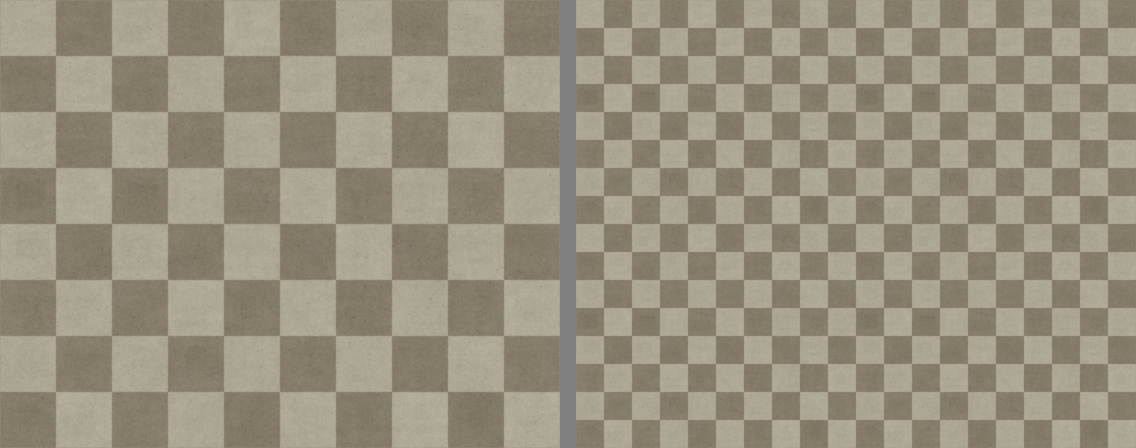
Left, the tile; right, the same tile 2 across and 2 down.
This pattern is drawn by a Shadertoy shader. Its source:

```glsl
// Checkerboard of worn stone-coloured tiles, ten across and eight down, with thin joints.
// Wrapped value noise adds mottling, streaks and grain; hashed boxes and dots add
// faint stains and pits that differ from tile to tile. The whole canvas tiles.

const vec2  GRID        = vec2(10.0, 8.0);
const vec3  LIGHT_TILE  = vec3(0.672, 0.648, 0.578);
const vec3  DARK_TILE   = vec3(0.512, 0.480, 0.408);
const vec3  JOINT       = vec3(0.600, 0.560, 0.490);
const float JOINT_HALF  = 0.007;  // in tiles
const float TILE_SHIFT  = 0.012;  // brightness change between tiles
const float MOTTLE      = 0.030;
const float STREAK      = 0.026;
const float GRAIN       = 0.050;
const float STAIN       = 0.014;
const float PIT_DEPTH   = 0.055;
const float PIT_DENSITY = 0.07;
const float PIT_CELLS   = 14.0;   // pit cells per tile side

// Integer hash of a cell, wrapped to the given period; result in 0..1
float hash(vec2 cell, vec2 period, uint seed) {
    uvec2 q = uvec2(mod(cell, period));
    uint h = q.x * 1597334673u ^ q.y * 3812015801u ^ (seed * 2654435769u + 97u);
    h = (h ^ (h >> 16)) * 2146121005u;
    h = (h ^ (h >> 15)) * 2221713035u;
    h ^= h >> 16;
    return float(h >> 8) / 16777216.0;
}

// Value noise centred on zero; whole frequencies per tile keep it seamless
float noise(vec2 p, vec2 freq, uint seed) {
    vec2 x = p * freq, i = floor(x), f = fract(x), period = GRID * freq;
    f = f * f * (3.0 - 2.0 * f);
    float low  = mix(hash(i, period, seed), hash(i + vec2(1, 0), period, seed), f.x);
    float high = mix(hash(i + vec2(0, 1), period, seed), hash(i + vec2(1, 1), period, seed), f.x);
    return mix(low, high, f.y) - 0.5;
}

float boxDistance(vec2 p, vec2 halfSize, float radius) {
    vec2 d = abs(p) - halfSize + radius;
    return length(max(d, 0.0)) + min(max(d.x, d.y), 0.0) - radius;
}

// Faint rectangular stains: a soft rim and a weak fill, placed by hash
float stains(vec2 local, vec2 tile) {
    float sum = 0.0;
    for (uint k = 0u; k < 3u; k++) {
        uint s = 20u + k * 8u;
        vec2 centre = 0.5 + 0.3 * (vec2(hash(tile, GRID, s), hash(tile, GRID, s + 1u)) - 0.5);
        vec2 size = 0.14 + 0.17 * vec2(hash(tile, GRID, s + 2u), hash(tile, GRID, s + 3u));
        float d = boxDistance(local - centre, size, 0.05);
        float rim = 1.0 - smoothstep(0.0, 0.03, abs(d));
        float fill = 1.0 - smoothstep(-0.02, 0.02, d);
        sum += (0.6 * rim + 0.4 * fill) * hash(tile, GRID, s + 4u);
    }
    return sum;
}

// Small dark pits, at most one in each cell
float pits(vec2 p, float aa) {
    vec2 x = p * PIT_CELLS, cell = floor(x), period = GRID * PIT_CELLS;
    vec2 centre = 0.3 + 0.4 * vec2(hash(cell, period, 51u), hash(cell, period, 52u));
    float radius = mix(0.08, 0.22, hash(cell, period, 53u));
    float soft = min(aa * PIT_CELLS, 0.25);
    float dot_ = 1.0 - smoothstep(radius - soft, radius + soft, length(fract(x) - centre));
    return dot_ * step(hash(cell, period, 54u), PIT_DENSITY);
}

void mainImage(out vec4 fragColor, in vec2 fragCoord) {
    vec2 p = fragCoord / iResolution.xy * GRID;
    vec2 tile = floor(p), local = fract(p);
    float aa = GRID.y / iResolution.y;

    // Alternating tiles, dark at the lower left
    float parity = mod(tile.x + tile.y, 2.0);
    vec3 color = mix(DARK_TILE, LIGHT_TILE, parity);

    // Joints, antialiased by box coverage
    vec2 edge = min(local, 1.0 - local);
    vec2 cover = clamp((JOINT_HALF - edge) / aa + 0.5, 0.0, 1.0) * min(1.0, 2.0 * JOINT_HALF / aa);
    float joint = max(cover.x, cover.y);

    // Wear on the tile faces
    float wear = TILE_SHIFT * (hash(tile, GRID, 1u) - 0.5);
    wear += MOTTLE * (0.6 * noise(p, vec2(3.0), 2u) + 0.4 * noise(p, vec2(8.0), 3u));
    wear += STREAK * (noise(p, vec2(2.0, 9.0), 4u) + 0.6 * noise(p, vec2(9.0, 2.0), 5u)) * 0.6;
    wear -= STAIN * (stains(local, tile) - 0.6);
    wear -= PIT_DEPTH * pits(p, aa);
    color = mix(color + wear, JOINT, joint);

    // Fine grain over everything
    color += GRAIN * (0.5 * noise(p, vec2(44.0), 6u) + 0.5 * noise(p, vec2(23.0), 7u));
    fragColor = vec4(clamp(color, 0.0, 1.0), 1.0);
}
```
